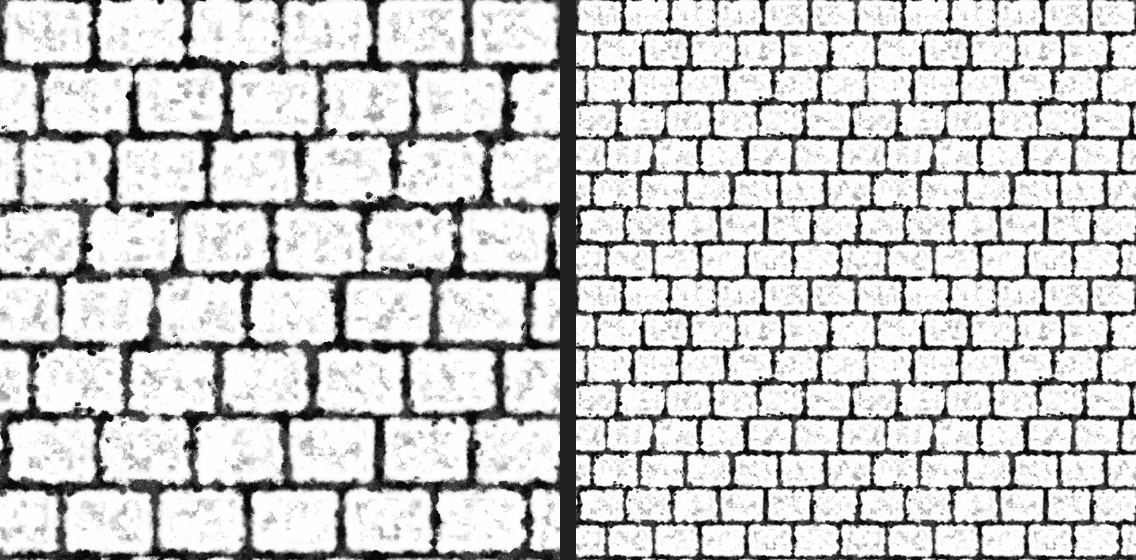
Left, the tile; right, the same tile 2 across and 2 down.
A three.js fragment shader for this texture map:

```glsl
// Height-style mask of rough white paving stones set in dark gritty joints.
// Rounded-box distances per stone, with edges worn by wrapped value noise and
// cellular bites; stone faces get faint pores and the joints get fine grit.
varying vec2 vUv;

const vec2 GRID = vec2(6.0, 8.0);               // stones across, rows up
const vec4 SHIFT_LOW = vec4(0.66, 0.06, 0.35, 0.65);  // row shifts, rows 0-3
const vec4 SHIFT_HIGH = vec4(0.91, 0.22, 0.43, 0.01); // row shifts, rows 4-7
const float ROW_LIFT = 0.007;                   // height of the lowest joint
const vec2 HALF_SIZE = vec2(0.0765, 0.0562);    // half extent of a stone
const float CORNER = 0.016;
const float JITTER = 0.003;                     // stone displacement
const float EDGE_WEAR = 0.032;
const float BITE_DEPTH = 0.011;
const float EDGE_SOFT = 0.0045;
const float RIM_WIDTH = 0.012;
const float RIM_SHADE = 0.10;
const float PORE_SHADE = 0.38;
const float STONE_TONE = 0.995;
const float JOINT_DARK = 0.03;
const float JOINT_LIGHT = 0.24;
const float GRIT_LIGHT = 0.28;

float hash(vec2 p) {
  vec3 q = fract(vec3(p.xyx) * vec3(0.1031, 0.1030, 0.0973));
  q += dot(q, q.yzx + 33.33);
  return fract((q.x + q.y) * q.z);
}

vec2 hash2(vec2 p) {
  return vec2(hash(p + 17.0), hash(p + 71.0));
}

// Value noise that wraps after freq cells
float valueNoise(vec2 uv, float freq, float seed) {
  vec2 p = uv * freq;
  vec2 cell = floor(p);
  vec2 f = p - cell;
  f = f * f * (3.0 - 2.0 * f);
  vec2 a = mod(cell, freq) + seed;
  vec2 b = mod(cell + 1.0, freq) + seed;
  return mix(mix(hash(a), hash(vec2(b.x, a.y)), f.x),
             mix(hash(vec2(a.x, b.y)), hash(b), f.x), f.y);
}

float fbm(vec2 uv, float freq, float seed) {
  float sum = 0.0;
  float weight = 0.45;
  float total = 0.0;
  for (int i = 0; i < 4; i++) {
    sum += weight * valueNoise(uv, freq, seed);
    total += weight;
    weight *= 0.65;
    freq *= 2.0;
    seed += 37.0;
  }
  return sum / total;
}

// Wrapped cellular noise: distance to the nearest seed, and its random value
vec2 cellular(vec2 uv, float freq) {
  vec2 p = uv * freq;
  vec2 cell = floor(p);
  vec2 nearest = vec2(9.0, 0.0);
  for (int y = -1; y <= 1; y++) {
    for (int x = -1; x <= 1; x++) {
      vec2 c = cell + vec2(float(x), float(y));
      vec2 id = mod(c, freq);
      float d = length(c + hash2(id) - p);
      if (d < nearest.x) nearest = vec2(d, hash(id + 5.0));
    }
  }
  return nearest;
}

float rowShift(float row) {
  vec4 shifts = row < 4.0 ? SHIFT_LOW : SHIFT_HIGH;
  vec4 pick = 1.0 - step(0.5, abs(vec4(0.0, 1.0, 2.0, 3.0) - mod(row, 4.0)));
  return dot(shifts, pick);
}

float roundedBox(vec2 p, vec2 halfSize, float radius) {
  vec2 q = abs(p) - halfSize + radius;
  return length(max(q, 0.0)) + min(max(q.x, q.y), 0.0) - radius;
}

void main() {
  // Stone layout
  vec2 g = vec2(vUv.x, vUv.y - ROW_LIFT) * GRID;
  g.x -= rowShift(mod(floor(g.y), GRID.y));
  vec2 id = mod(floor(g), GRID);
  vec2 local = (fract(g) - 0.5) / GRID + (hash2(id + 3.0) - 0.5) * JITTER;
  float box = roundedBox(local, HALF_SIZE, CORNER);

  // Worn outline, each stone with its own roughness
  float rough = mix(0.4, 1.0, hash(id + 211.0));
  vec2 bite = cellular(vUv, 48.0);
  float bitten = (1.0 - smoothstep(0.15, 0.55, bite.x)) * smoothstep(0.6, 0.9, bite.y);
  float edge = box + rough * ((fbm(vUv, 44.0, 11.0) - 0.5) * EDGE_WEAR + bitten * BITE_DEPTH);

  // Stone face: soft rim and clustered pores away from the edge
  float rim = smoothstep(-RIM_WIDTH, 0.0, edge);
  float cluster = smoothstep(0.2, 0.75, valueNoise(vUv, 40.0, 301.0));
  float pores = smoothstep(0.5, 0.78, fbm(vUv, 72.0, 401.0)) * mix(0.4, 1.0, cluster);
  pores *= 1.0 - smoothstep(-0.026, -0.012, box);
  float stone = STONE_TONE - RIM_SHADE * rim * rim - PORE_SHADE * pores;

  // Joint: dark patches with fine light grit
  vec2 grain = cellular(vUv, 256.0);
  float grit = (1.0 - smoothstep(0.1, 0.5, grain.x)) * pow(grain.y, 3.0);
  float patches = smoothstep(0.35, 0.72, fbm(vUv, 32.0, 503.0));
  float joint = mix(JOINT_DARK, JOINT_LIGHT, patches) + GRIT_LIGHT * grit * mix(0.4, 1.0, patches);

  float cover = 1.0 - smoothstep(-EDGE_SOFT, EDGE_SOFT, edge);
  gl_FragColor = vec4(vec3(mix(joint, stone, cover)), 1.0);
}
```
